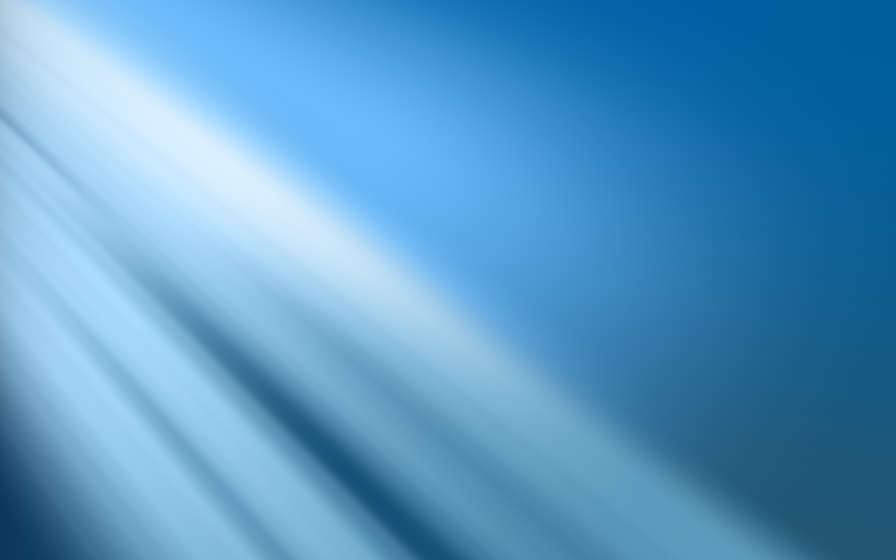
Give the GLSL for this background, as a Shadertoy shader.

```glsl
// Soft blue light rays fanning down from the upper left over a deep blue backdrop.

float hash(float n) {
    n = fract(n * 0.1031);
    n *= n + 33.33;
    return fract(n * (n + n));
}

float noise(float x) {
    float cell = floor(x);
    return mix(hash(cell), hash(cell + 1.0), smoothstep(0.0, 1.0, x - cell));
}

// Bell curve with separate widths on each side of its centre
float ridge(float x, float centre, float widthBelow, float widthAbove) {
    float d = (x - centre) / (x < centre ? widthBelow : widthAbove);
    return exp(-d * d);
}

void mainImage(out vec4 fragColor, in vec2 fragCoord) {
    vec2 p = fragCoord / iResolution.y;

    // Fan coordinates: ray slope and distance from a source off the canvas
    vec2 fromSource = vec2(p.x + 1.04, 1.77 - p.y);
    float slope = fromSource.y / fromSource.x;
    float reach = length(fromSource);

    // Backdrop with a pool of sky light beside the main beam
    vec3 color = mix(vec3(0.14, 0.34, 0.45), vec3(0.0, 0.375, 0.64), smoothstep(0.0, 1.0, p.y));
    color = mix(color, vec3(0.0, 0.37, 0.58), 0.6 * smoothstep(1.2, 1.6, p.x) * p.y);
    float pool = smoothstep(0.33, 0.6, slope) * (1.0 - smoothstep(1.95, 3.0, reach));
    pool *= 1.0 + 0.14 * (noise(slope * 26.0) - 0.5);
    color = mix(color, vec3(0.42, 0.73, 0.98), pool);

    // Lit side of the fan, with a sharper edge far from the source
    vec3 lit = mix(vec3(0.66, 0.86, 1.0), vec3(0.36, 0.61, 0.74), smoothstep(1.7, 2.8, reach));
    float edgeStart = mix(0.57, 0.69, smoothstep(1.4, 2.4, reach));
    color = mix(color, lit, smoothstep(edgeStart, 0.75, slope));

    // Shadowed gaps between the rays
    vec3 shadow = vec3(0.05, 0.28, 0.43);
    float gaps = 0.92 * ridge(slope, 0.972, 0.048, 0.04) * smoothstep(1.45, 2.35, reach);
    gaps += 0.28 * ridge(slope, 0.845, 0.035, 0.04) * smoothstep(1.75, 2.3, reach);
    gaps += 0.28 * ridge(slope, 1.145, 0.03, 0.03) * smoothstep(1.5, 2.1, reach);
    gaps += 0.25 * ridge(slope, 0.937, 0.015, 0.01) * (1.0 - smoothstep(1.4, 1.8, reach));
    color = mix(color, shadow, min(gaps, 0.95));

    // White core of the beam and thinner bright rays
    float coreWidth = mix(0.13, 0.05, smoothstep(1.4, 2.3, reach));
    float core = ridge(slope, 0.735, 0.04, coreWidth) * (1.0 - smoothstep(1.75, 2.75, reach));
    float glints = 0.35 * ridge(slope, 0.96, 0.012, 0.02) * (1.0 - smoothstep(1.4, 1.95, reach));
    glints += 0.14 * ridge(slope, 1.08, 0.03, 0.03) + 0.1 * ridge(slope, 1.2, 0.03, 0.05);
    glints += 0.07 * ridge(slope, 0.995, 0.006, 0.012);
    color = mix(color, vec3(0.93, 0.97, 1.0), 0.75 * core * mix(0.6, 1.0, smoothstep(1.2, 1.8, reach)));
    color = mix(color, vec3(0.76, 0.91, 1.0), glints);

    // Fine streaks inside the lit fan
    float streaks = noise(slope * 48.0) + 0.5 * noise(slope * 105.0) - 0.75;
    color += 0.035 * streaks * smoothstep(0.72, 0.85, slope);

    // Dark lower left corner and a slight dimming along the left side
    color = mix(color, vec3(0.06, 0.25, 0.4), smoothstep(1.2, 1.62, slope));
    color *= 1.0 - 0.14 * exp(-p.x * 16.0);

    // Grain against banding
    float grain = hash(fragCoord.x + 157.0 * hash(fragCoord.y)) - 0.5;
    fragColor = vec4(clamp(color + grain / 255.0, 0.0, 1.0), 1.0);
}
```
